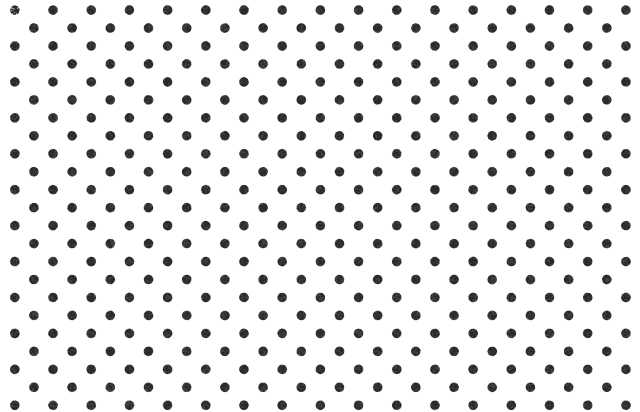
Write a Shadertoy shader that draws this pattern.

```glsl
// Staggered charcoal polka dots on white: 23 rows alternating 17 and 16 dots.
// Each point finds its nearest lattice centre and measures a disc there;
// value noise gives a speckled ink, a slightly ragged rim and one worn dot.

const vec3 PAPER = vec3(1.0);
const vec3 INK_DARK = vec3(0.165);
const vec3 INK_LIGHT = vec3(0.245);
const vec3 WORN_INK = vec3(0.62);

// Lengths are fractions of the canvas height, measured from the top left.
const vec2 FIRST_DOT = vec2(0.0360, 0.0244);
const vec2 SPACING = vec2(0.0927, 0.0436);   // dot pitch, row step
const float RADIUS = 0.0115;
const float RAGGEDNESS = 0.0007;
const float GRAIN_SCALE = 300.0;

float hash(vec2 p) {
    vec3 q = fract(vec3(p.xyx) * 0.1031);
    q += dot(q, q.yzx + 33.33);
    return fract((q.x + q.y) * q.z);
}

float valueNoise(vec2 p) {
    vec2 cell = floor(p);
    vec2 f = fract(p);
    f = f * f * (3.0 - 2.0 * f);
    float low = mix(hash(cell), hash(cell + vec2(1.0, 0.0)), f.x);
    float high = mix(hash(cell + vec2(0.0, 1.0)), hash(cell + 1.0), f.x);
    return mix(low, high, f.y);
}

// Column and row of the nearest dot; odd rows shift by half a pitch.
vec2 nearestDot(vec2 p, vec2 first, vec2 spacing) {
    vec2 g = (p - first) / spacing;
    float row = floor(g.y + 0.5);
    float column = floor(g.x - 0.5 * mod(row, 2.0) + 0.5);
    return max(vec2(column, row), 0.0);
}

vec2 dotCentre(vec2 id, vec2 first, vec2 spacing) {
    return first + spacing * vec2(id.x + 0.5 * mod(id.y, 2.0), id.y);
}

// Speckled ink, with pale flecks where wear is 1.
vec3 inkColour(float grain, float wear) {
    vec3 ink = mix(INK_DARK, INK_LIGHT, smoothstep(0.40, 0.75, grain));
    return mix(ink, WORN_INK, wear * smoothstep(0.55, 0.85, grain));
}

void mainImage(out vec4 fragColor, in vec2 fragCoord) {
    vec2 p = vec2(fragCoord.x, iResolution.y - fragCoord.y) / iResolution.y;
    float pixel = 1.0 / iResolution.y;

    vec2 id = nearestDot(p, FIRST_DOT, SPACING);
    float grain = valueNoise(p * GRAIN_SCALE);

    // Disc distance with a faintly uneven rim
    float d = length(p - dotCentre(id, FIRST_DOT, SPACING)) - RADIUS;
    d += RAGGEDNESS * (grain - 0.5);
    float coverage = 1.0 - smoothstep(-0.7 * pixel, 0.7 * pixel, d);

    // Only the first dot is worn
    float wear = 1.0 - step(0.5, id.x + id.y);
    fragColor = vec4(mix(PAPER, inkColour(grain, wear), coverage), 1.0);
}
```
